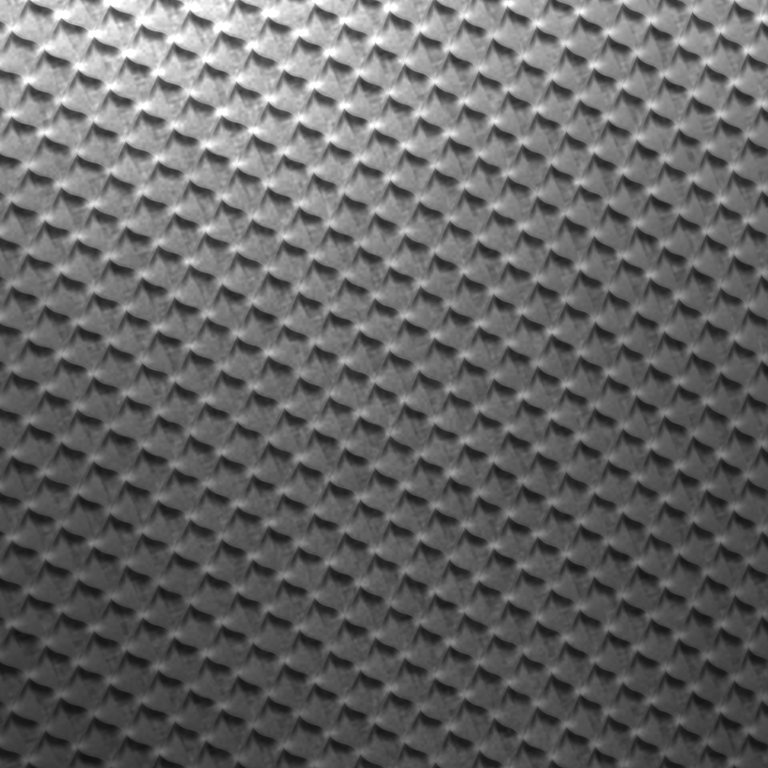
Reproduce this texture procedurally as a WebGL 1 fragment shader.

```glsl
precision highp float;
// Dark embossed grip: a skewed lattice of twisted scales under a soft light from the upper left.
uniform vec2 u_resolution;

// Lattice steps in canvas units: one falls to the right, the other climbs.
const vec2 STEP_DOWN = vec2(0.0391, -0.0260);
const vec2 STEP_UP = vec2(0.0195, 0.0423);

float hash(vec2 p) {
  vec3 q = fract(vec3(p.xyx) * 0.1031);
  q += dot(q, q.yzx + 33.33);
  return fract((q.x + q.y) * q.z);
}

float noise(vec2 p) {
  vec2 i = floor(p);
  vec2 f = fract(p);
  f = f * f * (3.0 - 2.0 * f);
  float low = mix(hash(i), hash(i + vec2(1.0, 0.0)), f.x);
  float high = mix(hash(i + vec2(0.0, 1.0)), hash(i + vec2(1.0, 1.0)), f.x);
  return mix(low, high, f.y);
}

// Coordinates of p measured along the two lattice steps.
vec2 toLattice(vec2 p) {
  float area = STEP_DOWN.x * STEP_UP.y - STEP_DOWN.y * STEP_UP.x;
  return vec2(p.x * STEP_UP.y - p.y * STEP_UP.x,
              p.y * STEP_DOWN.x - p.x * STEP_DOWN.y) / area;
}

// Slight crowding of the scales toward the right, as on a curved sheet.
vec2 bendSheet(vec2 p) {
  float side = p.x - 0.5;
  return p + vec2(0.1 * side * side, 0.03 * side * side);
}

// Diagonal band of light that fades toward the bottom.
float sheen(vec2 p) {
  float offset = (p.x - mix(0.60, 0.22, p.y)) / 0.36;
  return exp(-offset * offset);
}

float lighting(vec2 p) {
  float fall = 0.21 + 0.13 * p.y + 0.20 * p.y * p.y * p.y;
  return fall + sheen(p) * (0.07 + 0.19 * p.y * p.y * p.y);
}

// Smooth lit half, darker scuffed half, and shadows under the two upper edges.
float scaleTone(vec2 cell, float scuff) {
  float s = cell.x;
  float t = cell.y;
  float halfSplit = smoothstep(0.94, 1.08, s + t);
  float lit = 1.16 + 0.14 * (t - s);
  float scuffed = 0.90 + 0.20 * s + 0.5 * (scuff - 0.5);
  float tone = mix(lit, scuffed, halfSplit);

  float rightShadow = smoothstep(0.58, 0.86, t) * (1.0 - smoothstep(0.62, 1.0, s));
  float leftShadow = (1.0 - smoothstep(0.07, 0.26, s)) * smoothstep(0.18, 0.60, t);
  tone *= 1.0 - 0.58 * max(rightShadow, 0.85 * leftShadow);

  vec2 border = min(cell, 1.0 - cell);
  float inside = smoothstep(0.0, 0.07, min(border.x, border.y));
  return mix(1.0, tone, inside);
}

// Bright knot where the tips of neighbouring scales meet.
float knot(vec2 grid) {
  vec2 d = grid - floor(grid + 0.5);
  vec2 q = d.x * STEP_DOWN + d.y * STEP_UP;
  vec2 along = normalize(STEP_DOWN + STEP_UP);
  vec2 across = vec2(-along.y, along.x);
  vec2 r = vec2(dot(q, along) / 0.0125, dot(q, across) / 0.0058);
  return exp(-dot(r, r));
}

void main() {
  vec2 p = gl_FragCoord.xy / u_resolution;
  vec2 grid = toLattice(bendSheet(p));
  grid += 0.05 * (vec2(noise(p * 22.0), noise(p * 22.0 + 57.0)) - 0.5);
  // Twist the straight edges a little.
  grid.y += 0.05 * sin(6.28318 * grid.x);
  vec2 cellId = floor(grid);
  vec2 cell = fract(grid);

  // Fine scuffs in two directions.
  float scuff = mix(noise(vec2(p.x * 190.0 + p.y * 60.0, p.y * 80.0)),
                    noise(vec2(p.x * 80.0, p.y * 220.0 - p.x * 70.0)), 0.5);

  float tone = scaleTone(cell, scuff);
  tone *= 0.96 + 0.08 * hash(cellId + 71.0);
  float wear = 0.7 + 0.5 * hash(floor(grid + 0.5) + 19.0);
  tone += 0.62 * wear * knot(grid);

  float grain = noise(p * 240.0) - 0.5;
  float level = lighting(p) * tone * (1.0 + grain * (0.07 + 0.08 * sheen(p)));
  gl_FragColor = vec4(vec3(clamp(level, 0.0, 1.0)), 1.0);
}
```
